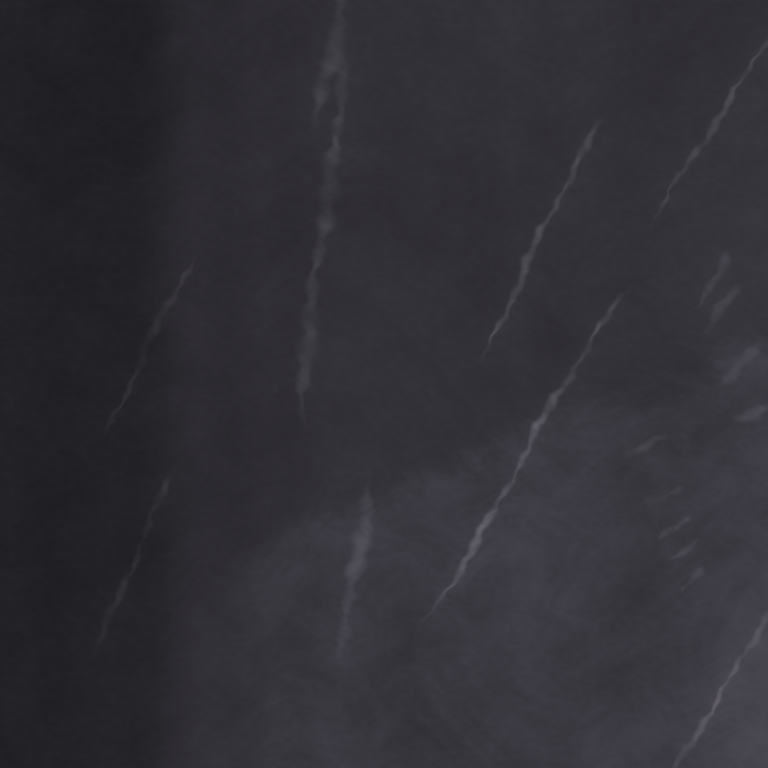
Give the GLSL for this texture, as a Shadertoy shader.

```glsl
#define VEINS 9
#define FLECKS 9
#define DARK_TONE 0.133
#define VEIN_GLOW 0.150
#define CLOUD_AMOUNT 0.014
#define FINE_AMOUNT 0.007
#define GRAIN_AMOUNT 0.011
#define STONE_TINT vec3(1.0, 0.967, 1.095)
#define VEIN_TINT vec3(1.0, 0.99, 1.02)

vec2 hash2(vec2 p) {
    vec3 q = fract(p.xyx * vec3(0.1031, 0.1030, 0.0973));
    q += dot(q, q.yzx + 33.33);
    return fract((q.xx + q.yz) * q.zy);
}

// Cellular noise: distance to the nearest scattered point
float cells(vec2 p) {
    vec2 cell = floor(p), local = fract(p);
    float nearest = 1.0;
    for (int y = -1; y <= 1; y++)
    for (int x = -1; x <= 1; x++) {
        vec2 offset = vec2(x, y);
        nearest = min(nearest, length(offset + hash2(cell + offset) - local));
    }
    return nearest;
}

// Warped layers of sines, roughly -1 to 1
float clouds(vec2 p) {
    float sum = 0.0, weight = 0.5;
    for (int i = 0; i < 6; i++) {
        p += 0.6 * sin(p.yx * 1.3 + float(i) * 1.7);
        sum += weight * sin(p.x) * cos(p.y);
        p = mat2(1.5, 1.1, -1.1, 1.5) * p + 2.3;
        weight *= 0.66;
    }
    return sum;
}

float wobble(float t) {
    return 0.0045 * sin(t * 13.0) + 0.0022 * sin(t * 41.0 + 1.0)
         + 0.0013 * sin(t * 127.0) + 0.0008 * sin(t * 283.0 + 2.0);
}

// Tapered ragged streak: crisp core, haze mostly on one side
float streak(vec2 p, vec2 centre, float lean, float halfLength, float width, float seed) {
    p -= centre;
    float c = cos(lean), s = sin(lean);
    vec2 q = vec2(c * p.x - s * p.y, s * p.x + c * p.y);
    float along = q.y / halfLength;
    float taper = 1.0 - smoothstep(0.65, 1.0, abs(along));
    float across = q.x - wobble(q.y + seed * 1.7);
    float swell = 0.8 + 0.3 * sin(q.y * 33.0 + seed * 4.0) + 0.25 * sin(q.y * 149.0 + seed);
    float w = width * swell * (0.4 + 0.6 * taper);
    float core = 1.0 - smoothstep(0.2 * w, w + 0.0015, abs(across));
    float haze = exp(-abs(across) / (across > 0.0 ? 0.020 : 0.007));
    float broken = 0.72 + 0.28 * sin(q.y * 83.0 + 2.0 * sin(q.y * 47.0 + seed));
    return taper * (core * broken * 0.75 + haze * 0.16);
}

void mainImage(out vec4 fragColor, in vec2 fragCoord) {
    vec2 uv = fragCoord / iResolution.xy;
    float mottle = clouds(uv * vec2(8.0, 9.0));
    float fine = clouds(uv * vec2(34.0, 48.0) + 5.0);

    // Shading: dark left band, mid field, paler slab below a slanted edge
    float tone = DARK_TONE
               + 0.044 * smoothstep(0.17, 0.27, uv.x + 0.010 * mottle)
               + 0.019 * smoothstep(0.27, 0.50, uv.x)
               + 0.010 * smoothstep(0.05, 0.16, uv.x) * (1.0 - smoothstep(0.0, 0.7, uv.y));
    float edge = 0.30 + 0.40 * (uv.x - 0.33) + 0.035 * mottle + 0.010 * fine - uv.y;
    float slab = smoothstep(-0.012, 0.045, edge) * smoothstep(0.18, 0.40, uv.x);
    tone += slab * (0.026 + 0.013 * mottle + 0.006 * fine);
    tone += 0.020 * smoothstep(0.82, 1.0, uv.x) * (1.0 - smoothstep(0.55, 1.0, uv.y));
    tone += CLOUD_AMOUNT * mottle * (0.6 + 0.4 * smoothstep(0.2, 0.5, uv.x));
    tone += FINE_AMOUNT * fine;
    tone += 0.003 * sin(uv.x * 41.0 + 2.0 * sin(uv.x * 17.0 + uv.y));
    tone += GRAIN_AMOUNT * (cells(uv * vec2(75.0, 115.0)) - 0.5);

    // Long veins: every fourth one is broad and nearly upright
    float glow = 0.0;
    for (int i = 0; i < VEINS; i++) {
        float n = float(i);
        vec2 centre = fract(vec2(0.42, 0.70) + n * vec2(0.755, 0.570));
        float cycle = n * 1.5708;
        float broad = pow(0.5 + 0.5 * cos(cycle), 3.0);
        float lean = mix(0.56, 0.11, broad) + 0.06 * sin(n * 5.0);
        float halfLength = 0.20 + 0.08 * cos(2.0 * (n - 3.0));
        float width = mix(0.0052, 0.014, broad);
        float strength = (0.72 + 0.28 * cos(cycle - 4.7124)) * (1.0 - 0.25 * broad);
        glow += strength * streak(uv, centre, lean, halfLength, width, n);
    }

    // Short flecks along the right side
    for (int i = 0; i < FLECKS; i++) {
        float n = float(i);
        vec2 spot = fract(vec2(0.3, 0.1) + n * vec2(0.618, 0.382));
        vec2 centre = vec2(0.84, 0.24) + spot * vec2(0.16, 0.46);
        float lean = 0.9 + 0.35 * sin(n * 2.4);
        glow += 0.42 * streak(uv, centre, lean, 0.025 + 0.025 * spot.y, 0.008, n + 20.0);
    }
    glow *= max(0.0, 0.9 + 0.4 * fine);

    vec3 color = tone * STONE_TINT + VEIN_GLOW * glow * VEIN_TINT;
    fragColor = vec4(color, 1.0);
}
```
